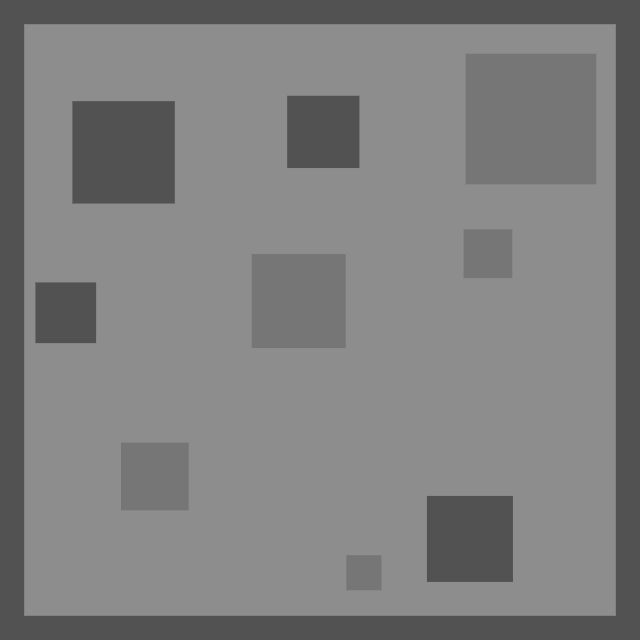
Reproduce this background procedurally as a WebGL 1 fragment shader.

```glsl
precision highp float;

uniform vec2 u_resolution;

#define BASE_GREY 0.552
#define MID_GREY 0.462
#define DARK_GREY 0.321
#define BORDER 0.0378
#define GRID 3.0
#define GAP 0.02
#define MID_SIZE 0.204
#define MID_SHRINK 0.72
#define DARK_SIZE 0.16
#define DARK_SHRINK 0.84

// Signed distance to an axis-aligned square
float squareDistance(vec2 p, float halfSide) {
    vec2 d = abs(p) - halfSide;
    return length(max(d, 0.0)) + min(max(d.x, d.y), 0.0);
}

// Coverage with an edge one pixel wide
float coverage(float dist, float pixel) {
    return clamp(0.5 - dist / pixel, 0.0, 1.0);
}

// Low-discrepancy offset in the unit square
vec2 scatter(float index) {
    return fract(vec2(0.7549, 0.5698) * (index + 1.0));
}

void main() {
    vec2 uv = gl_FragCoord.xy / u_resolution;
    float pixel = 1.0 / min(u_resolution.x, u_resolution.y);
    float cellSize = (1.0 - 2.0 * BORDER) / GRID;
    float grey = BASE_GREY;

    // One square per grid cell, visited in shuffled order
    for (int i = 0; i < 9; i++) {
        float index = float(i);
        float cell = mod(index * 7.0 + 8.0, 9.0);
        vec2 cellId = vec2(mod(cell, GRID), floor((cell + 0.5) / GRID));

        // Alternate the two shades, each shrinking in turn
        float isDark = mod(index, 2.0);
        float rank = floor(index * 0.5);
        float side = mix(MID_SIZE * pow(MID_SHRINK, rank),
                         DARK_SIZE * pow(DARK_SHRINK, rank), isDark);

        // Jitter inside the cell without touching its neighbours
        vec2 jitter = (scatter(index) - 0.5) * (cellSize - side - GAP);
        vec2 center = BORDER + (cellId + 0.5) * cellSize + jitter;
        float mask = coverage(squareDistance(uv - center, 0.5 * side), pixel);
        grey = mix(grey, mix(MID_GREY, DARK_GREY, isDark), mask);
    }

    // Dark frame
    float inside = coverage(squareDistance(uv - 0.5, 0.5 - BORDER), pixel);
    grey = mix(DARK_GREY, grey, inside);

    gl_FragColor = vec4(vec3(grey), 1.0);
}
```
